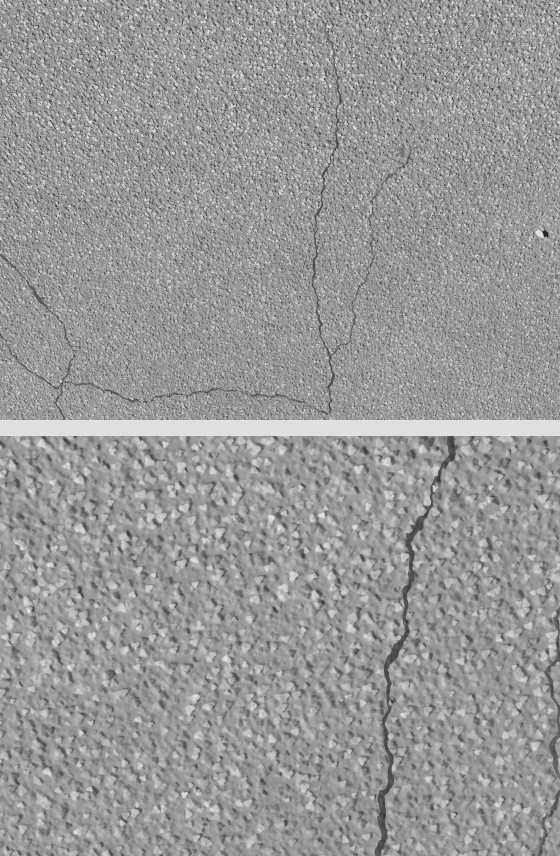
Top: the whole. Bottom: its middle third, enlarged.
Give the GLSL for this texture, as a WebGL 2 fragment shader.

```glsl
#version 300 es
precision highp float;

uniform vec2 u_resolution;
out vec4 fragColor;

vec3 hash3(vec2 cell) {
    vec3 h = fract(cell.xyx * vec3(0.1031, 0.1030, 0.0973));
    h += dot(h, h.yxz + 33.33);
    return fract((h.xxy + h.yzz) * h.zyx);
}

// Angular blob with a firm rim
float chip(vec2 d, float radius, float phase) {
    float turn = atan(d.y, d.x + 1e-5);
    float rim = radius * (1.0 + 0.2 * sin(3.0 * turn + phase) + 0.12 * sin(2.0 * turn - phase));
    return 1.0 - smoothstep(0.5, 1.05, length(d) / rim);
}

// Cellular chips: x is the side-lit slope, y the pale top, z the cast shadow
vec3 grains(vec2 q, vec2 toLight, float seed) {
    vec2 cell = floor(q);
    vec3 result = vec3(0.0);
    for (int j = -1; j <= 1; j++) {
        for (int i = -1; i <= 1; i++) {
            vec2 id = cell + vec2(i, j);
            vec3 rnd = hash3(id + seed);
            vec3 kind = hash3(id + seed + 71.7);
            vec2 d = q - id - rnd.xy;
            float radius = mix(0.26, 0.56, rnd.z);
            float phase = kind.x * 6.283;
            float bump = exp(-dot(d, d) / (radius * radius));
            result.x += mix(0.4, 1.3, kind.y) * bump * dot(d, toLight) / radius;
            float top = chip(d, radius, phase) * mix(0.25, 1.5, kind.z * kind.z);
            float shade = chip(d + toLight * radius * 0.75, radius, phase);
            result.y = max(result.y, top);
            result.z = max(result.z, shade * mix(0.2, 1.4, kind.y));
        }
    }
    result.z *= 1.0 - min(result.y * 1.6, 1.0);
    return result;
}

// Layered sines that make straight paths ragged
vec2 wobble(vec2 p) {
    vec2 w = 0.0045 * sin(p.yx * vec2(47.0, 41.0) + p * 23.0);
    w += 0.0026 * sin(p.yx * vec2(113.0, 127.0) + vec2(1.3, 4.1) + p * 61.0);
    return w + 0.0012 * sin(p.yx * vec2(311.0, 283.0) + vec2(2.7, 0.6));
}

float segmentDistance(vec2 p, vec2 a, vec2 b) {
    vec2 ab = b - a;
    float t = clamp(dot(p - a, ab) / max(dot(ab, ab), 1e-6), 0.0, 1.0);
    return length(p - a - ab * t);
}

float crack(vec2 p, vec2 path[8], float halfWidth, float edge) {
    float d = 1e3;
    for (int i = 0; i < 7; i++) {
        d = min(d, segmentDistance(p, path[i], path[i + 1]));
    }
    float uneven = 0.85 + 0.4 * sin(p.y * 71.0 + p.x * 93.0) * sin(p.y * 29.0 - p.x * 37.0);
    float w = halfWidth * uneven;
    return 1.0 - smoothstep(w - edge, w + edge, d);
}

float disc(vec2 p, vec2 center, float radius, float edge) {
    return 1.0 - smoothstep(radius - edge, radius + edge, length(p - center));
}

float patches(vec2 p) {
    float a = sin(p.x * 7.0 + 2.0 * sin(p.y * 5.0)) * sin(p.y * 8.0 + 1.0);
    float b = sin(p.x * 19.0 + p.y * 11.0) * sin(p.y * 23.0 - p.x * 9.0);
    float c = sin(p.x * 53.0 + 3.0 * sin(p.y * 31.0)) * sin(p.y * 47.0 + 2.0 * sin(p.x * 37.0));
    return 0.5 * a + 0.4 * b + 0.5 * c;
}

void main() {
    vec2 p = gl_FragCoord.xy / u_resolution.y;
    float edge = 0.8 / u_resolution.y;
    vec2 toLight = normalize(vec2(-0.9, -0.45));

    // Grains shrink toward the lower edge
    float density = mix(140.0, 102.0, p.y);
    vec2 q = vec2((p.x - 0.66) * density, 140.0 * p.y - 19.0 * p.y * p.y);
    vec3 coarse = grains(q, toLight, 13.0);
    vec3 fine = grains(q * 1.7 + 5.3, toLight, 47.0);
    float contrast = mix(0.8, 1.1, smoothstep(0.1, 0.95, p.y + 0.15 * (0.66 - p.x)));

    float gray = 0.590 + 0.018 * patches(p);
    float relief = 0.09 * coarse.x + 0.14 * coarse.y - 0.17 * coarse.z;
    gray += contrast * (relief + 0.13 * fine.x + 0.03 * fine.y - 0.04 * fine.z);

    // Scattered larger pale stones
    vec3 stone = grains(q * 0.42, toLight, 91.0);
    gray += 0.05 * smoothstep(0.8, 1.4, stone.y) + 0.03 * stone.x;

    // Branching cracks, frayed by the grains
    vec2 c = p + wobble(p) + 0.0016 * vec2(coarse.x + fine.x, coarse.y - fine.x);
    float trunk = crack(c, vec2[8](vec2(0.759, 0.965), vec2(0.802, 0.861),
        vec2(0.806, 0.688), vec2(0.766, 0.550), vec2(0.748, 0.401),
        vec2(0.753, 0.253), vec2(0.785, 0.149), vec2(0.790, 0.020)), 0.0023, edge);
    float branch = crack(c, vec2[8](vec2(0.993, 0.648), vec2(0.964, 0.604),
        vec2(0.924, 0.590), vec2(0.877, 0.479), vec2(0.894, 0.401),
        vec2(0.845, 0.280), vec2(0.830, 0.184), vec2(0.786, 0.149)), 0.0019, edge);
    float corner = crack(c, vec2[8](vec2(-0.02, 0.420), vec2(0.078, 0.306),
        vec2(0.156, 0.219), vec2(0.170, 0.149), vec2(0.156, 0.094),
        vec2(0.130, 0.045), vec2(0.148, 0.0), vec2(0.150, -0.03)), 0.0021, edge);
    float floorCrack = crack(c, vec2[8](vec2(-0.02, 0.220), vec2(0.052, 0.132),
        vec2(0.130, 0.080), vec2(0.160, 0.094), vec2(0.339, 0.045),
        vec2(0.486, 0.071), vec2(0.642, 0.061), vec2(0.780, 0.019)), 0.0020, edge);
    trunk *= 1.0 - 0.5 * smoothstep(0.75, 0.98, p.y);
    float opening = max(max(trunk, 0.8 * branch), max(0.9 * corner, 0.85 * floorCrack));
    gray = mix(gray, 0.27 + 0.12 * fine.x, 0.88 * opening);

    // Shallow pit, then a loose pebble with its shadow
    gray -= 0.13 * disc(c, vec2(0.960, 0.640), 0.010, 0.005);
    gray = mix(gray, 0.15, disc(c, vec2(1.297, 0.448), 0.009, 0.002));
    gray = mix(gray, 0.88 + 0.1 * fine.x, disc(c, vec2(1.284, 0.443), 0.010, 0.002));

    fragColor = vec4(vec3(clamp(gray, 0.08, 0.95)), 1.0);
}
```
